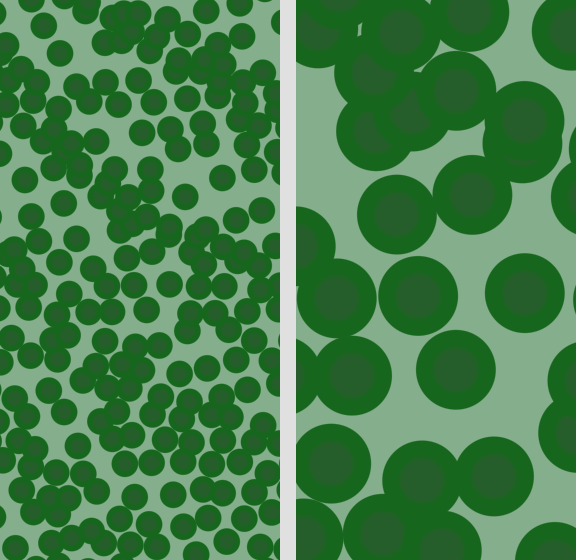
Left: the whole. Right: its middle third, enlarged.
This pattern is drawn by a WebGL 2 fragment shader. Its source:

```glsl
#version 300 es
precision highp float;
// Scattered green discs with darker, greyer cores on a pale sage ground.
// A jittered triangular lattice is bent by layered sines, so the discs crowd
// into diagonal chains in places and spread out evenly in others.

uniform vec2 u_resolution;
out vec4 outColor;

const vec3 GROUND = vec3(0.522, 0.688, 0.550);
const vec3 LEAF = vec3(0.090, 0.400, 0.112);
const vec3 CORE = vec3(0.148, 0.368, 0.170);

const float RADIUS = 0.0475;               // disc radius, in canvas widths
const float SPACING = 0.107;               // lattice step along a row
const vec2 CELL = SPACING * vec2(1.0, 0.866);
const float JITTER = 0.46;                 // random shift, in lattice steps
const int REACH = 2;                       // neighbour cells searched each way

vec2 hash22(vec2 cell) {
    vec3 h = fract(cell.xyx * vec3(0.1031, 0.1030, 0.0973));
    h += dot(h, h.yzx + 33.33);
    return fract((h.xx + h.yz) * h.zy);
}

// Shift that gathers points into chains, strongest in the upper half.
vec2 crowding(vec2 p) {
    float strength = mix(0.35, 1.0, smoothstep(0.6, 1.3, p.y));
    vec2 diagonal = vec2(0.66, 0.75);
    float across = dot(p, diagonal);
    vec2 shift = diagonal * 0.046 * sin(13.0 * across + 0.9 * sin(4.0 * p.x) - 1.2);
    shift += 0.014 * vec2(sin(17.0 * p.x - 9.0 * p.y), sin(19.0 * p.y + 8.0 * p.x));
    return shift * strength;
}

vec2 discCentre(vec2 cell) {
    float rowShift = 0.5 * mod(cell.y, 2.0);
    vec2 lattice = (cell + vec2(0.5 + rowShift, 0.5)) * CELL;
    vec2 jitter = (hash22(cell + 71.0) - 0.5) * JITTER * SPACING;
    return lattice + jitter + crowding(lattice);
}

// Lay one disc over the colour already there.
vec3 paintDisc(vec3 below, float dist, float radius, float edge) {
    float core = 1.0 - smoothstep(0.46 * radius, 0.64 * radius, dist);
    float cover = 1.0 - smoothstep(radius - edge, radius + edge, dist);
    return mix(below, mix(LEAF, CORE, core), cover);
}

void main() {
    vec2 p = gl_FragCoord.xy / u_resolution.x;
    float edge = 0.8 / u_resolution.x;
    vec2 home = floor(p / CELL);
    vec3 color = GROUND;

    // Row by row, so overlapping discs stack the same way everywhere.
    for (int j = -REACH; j <= REACH; j++) {
        for (int i = -REACH; i <= REACH; i++) {
            vec2 centre = discCentre(home + vec2(i, j));
            color = paintDisc(color, distance(p, centre), RADIUS, edge);
        }
    }
    outColor = vec4(color, 1.0);
}
```
